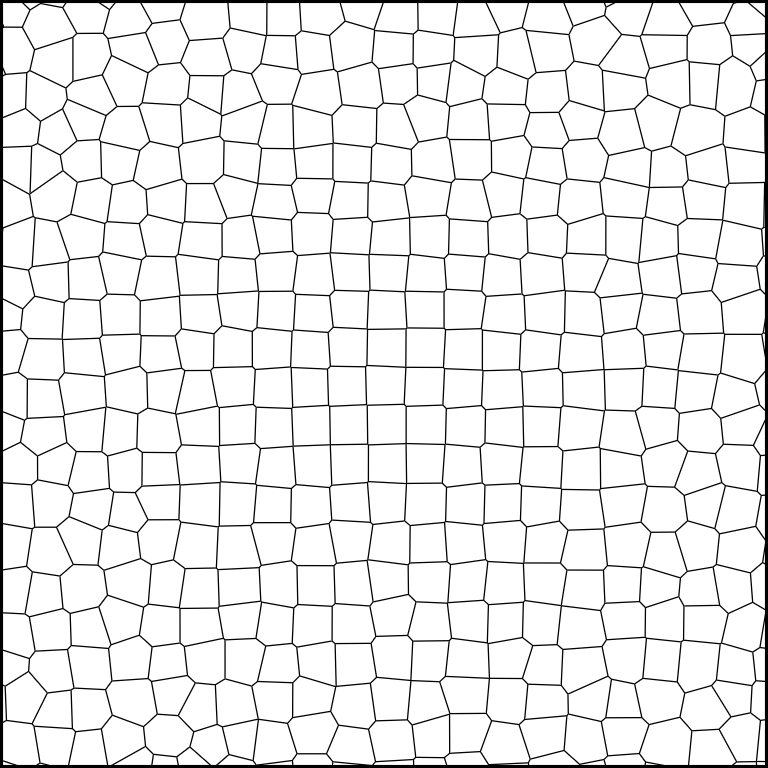
Write a WebGL 2 fragment shader that draws this pattern.

```glsl
#version 300 es
precision highp float;
// Draws thin black outlines of Voronoi cells on white, inside a black frame.
// The sites sit on a square lattice; each one is pushed right and down by a
// random amount that grows with its distance from the centre of the canvas.

#define CELLS 20.0          // lattice cells across the canvas
#define DISORDER 0.05       // jitter gained per cell of distance from the centre
#define LATTICE_SHIFT 0.03  // constant offset of the lattice, in cells
#define LINE_WIDTH 0.00168  // outline width, in canvas units
#define FRAME_WIDTH 0.004   // frame width, in canvas units
#define INK vec3(0.0)
#define PAPER vec3(1.0)

uniform vec2 u_resolution;
out vec4 fragColor;

vec2 hash2(vec2 cell) {
    vec2 phase = vec2(dot(cell, vec2(127.1, 311.7)), dot(cell, vec2(269.5, 183.3)));
    return fract(sin(phase) * 43758.5453);
}

// Site of a lattice cell: orderly at the centre, scattered further out
vec2 sitePosition(vec2 cell) {
    return cell + LATTICE_SHIFT + hash2(cell + CELLS) * length(cell) * DISORDER;
}

// Distance to the nearest Voronoi edge, in cells
float edgeDistance(vec2 p) {
    vec2 home = floor(p + 0.5);
    vec2 nearest = vec2(0.0);
    float nearestSq = 1e5;

    // Find the vector to the closest site
    for (int y = -2; y <= 2; y++) {
        for (int x = -2; x <= 2; x++) {
            vec2 toSite = sitePosition(home + vec2(x, y)) - p;
            float distSq = dot(toSite, toSite);
            if (distSq < nearestSq) {
                nearestSq = distSq;
                nearest = toSite;
            }
        }
    }

    // Measure to the bisectors between it and its neighbours
    float edge = 1e5;
    for (int y = -2; y <= 2; y++) {
        for (int x = -2; x <= 2; x++) {
            vec2 toSite = sitePosition(home + vec2(x, y)) - p;
            vec2 across = toSite - nearest;
            if (dot(across, across) > 1e-5) {
                edge = min(edge, dot(0.5 * (nearest + toSite), normalize(across)));
            }
        }
    }
    return edge;
}

// Antialiased coverage of a shape from its signed distance
float coverage(float signedDistance, float pixel) {
    return clamp(0.5 - signedDistance / pixel, 0.0, 1.0);
}

void main() {
    float size = min(u_resolution.x, u_resolution.y);
    float pixel = 1.0 / size;
    vec2 uv = (gl_FragCoord.xy - 0.5 * u_resolution) / size;

    // Cell outlines, with the lattice running downward
    vec2 lattice = vec2(uv.x, -uv.y) * CELLS;
    float outline = coverage(edgeDistance(lattice) / CELLS - 0.5 * LINE_WIDTH, pixel);

    // Frame along the canvas border
    vec2 inset = 0.5 * u_resolution / size - abs(uv);
    float frame = coverage(min(inset.x, inset.y) - FRAME_WIDTH, pixel);

    fragColor = vec4(mix(PAPER, INK, max(outline, frame)), 1.0);
}
```
